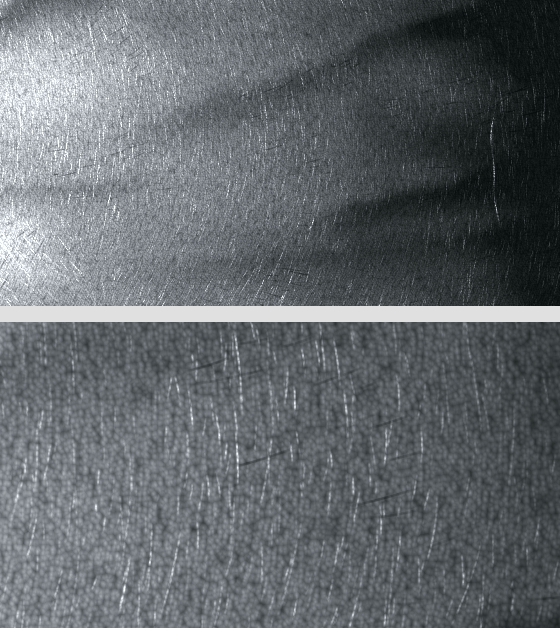
Top, the full canvas; bottom, a detail of the centre.
Reproduce this texture procedurally as a WebGL 1 fragment shader.

```glsl
precision highp float;
// Draws a scuffed steel sheet: sheen from left to right, dark smears, brushed grain and scratches.
uniform vec2 u_resolution;

vec2 hash2(vec2 c) {
  return fract(sin(vec2(dot(c, vec2(127.1, 311.7)), dot(c, vec2(269.5, 183.3)))) * 43758.55);
}

// Distance to the nearest random point, one point per unit cell
float cellular(vec2 p) {
  vec2 id = floor(p);
  float nearest = 2.0;
  for (int j = -1; j <= 1; j++)
    for (int i = -1; i <= 1; i++) {
      vec2 cell = id + vec2(float(i), float(j));
      nearest = min(nearest, length(cell + hash2(cell) - p));
    }
  return nearest;
}

// Slow uneven variation from layered sines, about -1 to 1
float wander(vec2 p) {
  float sum = 0.0, gain = 0.5;
  for (int i = 0; i < 4; i++) {
    p = mat2(0.8, 0.6, -0.6, 0.8) * p * 1.7 + 1.3;
    sum += gain * sin(p.x + 1.4 * sin(p.y)) * cos(0.8 * p.y);
    gain *= 0.7;
  }
  return sum;
}

// Brushing angle from vertical: arcs that bulge right, with a rubbed lower left corner
float lean(vec2 p) {
  float arc = -0.9 * (p.y - 0.55) * (1.0 - 0.6 * smoothstep(0.9, 1.6, p.x));
  return mix(arc, -0.75, 1.0 - smoothstep(0.12, 0.3, length(p - vec2(0.12, 0.08))));
}

// Tapered, slightly curved strokes, one per cell, of random strength
float scratches(vec2 p, float size, float width, float turn, float spread, float seed) {
  vec2 id = floor(p / size);
  float soft = width + 0.4 / u_resolution.y;
  float sum = 0.0;
  for (int j = -1; j <= 1; j++)
    for (int i = -1; i <= 1; i++) {
      vec2 cell = id + vec2(float(i), float(j));
      vec2 place = hash2(cell + seed), kind = hash2(cell + seed + 57.3);
      vec2 middle = (cell + place) * size;
      float angle = lean(middle) + turn + spread * (kind.x - 0.5);
      vec2 dir = vec2(sin(angle), cos(angle));
      vec2 v = p - middle;
      float along = dot(v, dir) / (size * (0.35 + 0.6 * kind.y));
      float across = dot(v, vec2(dir.y, -dir.x)) + 0.03 * size * along * along;
      float taper = 1.0 - smoothstep(0.4, 1.0, abs(along));
      float strength = pow(fract(place.x * 7.0 + kind.x * 5.0), 2.2);
      sum += strength * taper * (1.0 - smoothstep(0.2 * soft, soft, abs(across)));
    }
  return sum;
}

// Soft glow around a point
float glow(vec2 p, vec2 centre, vec2 radius) {
  vec2 d = (p - centre) / radius;
  return exp(-dot(d, d));
}

// Dark smear along a sloping line, sharper on its upper side
float smear(float y, float thickness) {
  return exp(-pow(y / (thickness * (y > 0.0 ? 0.6 : 1.6)), 2.0));
}

void main() {
  vec2 p = gl_FragCoord.xy / u_resolution.y;
  float cloud = wander(p * vec2(2.2, 4.5));
  float patchy = wander(p * 5.0 + 9.0);

  // Sheen and bright patches
  float light = 0.63 - 0.312 * p.x + 0.05 * cloud + 0.025 * patchy;
  light += 0.2 * glow(p, vec2(0.14, 0.73), vec2(0.32, 0.15));
  light += 0.2 * glow(p, vec2(0.02, 0.22), vec2(0.16, 0.13));
  light += 0.06 * glow(p, vec2(0.65, 0.4), vec2(0.3, 0.2));
  light -= 0.1 * glow(p, vec2(1.85, 0.9), vec2(0.25, 0.3));

  // Dark smears rising to the right
  vec2 w = p + 0.03 * vec2(cloud, patchy);
  float rise = smoothstep(0.25, 0.7, p.x);
  light -= 0.1 * rise * smear(w.y - 0.4 - 0.36 * w.x, 0.05);
  light -= 0.1 * smoothstep(0.8, 1.2, p.x) * smear(w.y - 0.02 - 0.25 * w.x, 0.05);
  light -= 0.1 * (1.0 - rise) * smear(w.y - 0.36 - 0.13 * w.x, 0.035);
  light -= 0.06 * rise * smear(w.y - 0.04 - 0.12 * w.x, 0.05);
  light -= 0.22 * (1.0 - rise) * smear(w.y - 0.95 - 0.4 * w.x, 0.05);
  light = max(light, 0.06);

  // Brushed fibres, diagonal hatching and fine speckle
  float bent = p.x + 0.45 * (p.y - 0.55) * (p.y - 0.55);
  float fibre = 0.5 - cellular(vec2(bent * 165.0, p.y * 34.0));
  float hatch = 0.5 - cellular(vec2(p.x + 0.7 * p.y, p.y - 0.7 * p.x) * vec2(150.0, 45.0) + 70.0);
  float speckle = 0.5 - cellular(p * 170.0 + 40.0);
  light += (0.03 + 0.42 * light) * (0.8 * fibre + 0.55 * hatch + 0.85 * speckle);

  // Dark swirl marks across the brushing
  float swirl = scratches(p, 0.1, 0.0018, 1.3, 0.3, 3.0)
    + scratches(p, 0.07, 0.0018, 1.4, 0.35, 14.0)
    + scratches(p, 0.05, 0.0018, 1.2, 0.3, 29.0);
  light -= (0.02 + 0.28 * light) * swirl * smoothstep(-0.1, 0.5, patchy);

  // Bright scratches, short to long, broken up by the speckle
  float bright = 0.8 * scratches(p, 0.022, 0.0013, 0.0, 0.4, 41.0)
    + 0.9 * scratches(p, 0.035, 0.0014, 0.0, 0.35, 47.0)
    + 1.0 * scratches(p, 0.05, 0.0014, 0.0, 0.3, 53.0)
    + 1.0 * scratches(p, 0.08, 0.0015, 0.0, 0.25, 67.0)
    + 0.7 * scratches(p, 0.14, 0.0013, 0.1, 0.4, 79.0)
    + 0.3 * scratches(p, 0.42, 0.001, 0.2, 2.0, 83.0);
  float broken = clamp(0.8 + 1.8 * speckle, 0.2, 1.6);
  light += bright * broken * (0.1 + 0.36 * light) * (0.85 + 0.7 * patchy);

  // Rubbed glints in the lower left
  float rubbed = glow(p, vec2(0.15, 0.1), vec2(0.12, 0.055));
  light += rubbed * (0.06 + 0.7 * scratches(p, 0.06, 0.004, 0.0, 0.2, 97.0));

  // One long wavering scratch on the right
  float path = 1.62 + 0.012 * sin(p.y * 9.0) + 0.004 * sin(p.y * 31.0);
  float reach = smoothstep(0.24, 0.34, p.y) * (1.0 - smoothstep(0.6, 0.7, p.y));
  float line = 1.0 - smoothstep(0.0, 0.0022 + 0.4 / u_resolution.y, abs(p.x - path));
  light += line * reach * broken * (0.35 + 0.25 * sin(p.y * 47.0));

  // Cool grey tint
  light = clamp(light, 0.045, 1.0);
  vec3 steel = light + vec3(-0.015, 0.005, 0.008 + 0.02 * smoothstep(0.1, 0.5, light));
  gl_FragColor = vec4(steel, 1.0);
}
```
